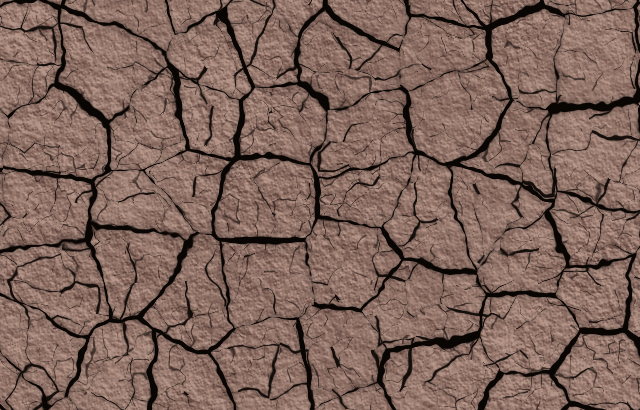
Give the GLSL for this texture, as a Shadertoy shader.

```glsl
// Sun-baked brown mud, split into plates by dark cracks and fine hairline fissures.
#define PLATE_SCALE 5.3     // plates per canvas height
#define FISSURE_SCALE 11.5  // secondary cracks per canvas height
#define HAIR_SCALE 25.0     // hairlines per canvas height
#define CRACK_WIDTH 0.0078  // half width of the widest crack
#define EDGE_SOFTNESS 0.0017
#define RELIEF 9.0          // strength of the lit grain
#define SOIL vec3(0.588, 0.467, 0.424)
#define SOIL_RANGE vec3(0.085, 0.081, 0.076)
#define CRACK_COLOR vec3(0.035, 0.018, 0.010)
#define LIGHT_STEP vec2(0.0020, 0.0035)

vec2 hash2(vec2 c) {
    vec3 k = fract(c.xyx * vec3(0.1031, 0.1030, 0.0973));
    k += dot(k, k.yzx + 33.33);
    return fract((k.xx + k.yz) * k.zy);
}

// Two independent channels of smooth value noise
vec2 noise2(vec2 p) {
    vec2 i = floor(p), f = fract(p);
    f = f * f * (3.0 - 2.0 * f);
    return mix(mix(hash2(i), hash2(i + vec2(1, 0)), f.x),
               mix(hash2(i + vec2(0, 1)), hash2(i + vec2(1, 1)), f.x), f.y);
}

// Height of the crumbly surface, from clods down to grit
float grainHeight(vec2 p) {
    float height = 0.0, amplitude = 0.5;
    p *= 22.0;
    for (int i = 0; i < 4; i++) {
        height += amplitude * noise2(p).x;
        p = mat2(0.8, 0.6, -0.6, 0.8) * p * 2.17 + 13.7;
        amplitude *= 0.75;
    }
    return height;
}

// Bends straight cell borders into wandering, jagged lines
vec2 warp(vec2 p) {
    return p + 0.050 * (noise2(p * 6.0) - 0.5)
             + 0.018 * (noise2(p * 21.0 + 5.0) - 0.5)
             + 0.007 * (noise2(p * 64.0 + 9.0) - 0.5);
}

// Signed distance to Voronoi borders; each border has its own half width,
// and a negative half width closes it
float cracks(vec2 p, float scale, float thin, float wide) {
    vec2 q = p * scale, cell = floor(q), f = fract(q);
    vec2 nearCell = vec2(0), nearPoint = vec2(0);
    float best = 1e3;
    for (int y = -1; y <= 1; y++)
    for (int x = -1; x <= 1; x++) {
        vec2 g = vec2(x, y);
        vec2 r = g + 0.1 + 0.8 * hash2(cell + g) - f;
        if (dot(r, r) < best) {
            best = dot(r, r);
            nearCell = g;
            nearPoint = r;
        }
    }
    float dist = 1e3;
    for (int y = -2; y <= 2; y++)
    for (int x = -2; x <= 2; x++) {
        vec2 g = nearCell + vec2(x, y);
        vec2 r = g + 0.1 + 0.8 * hash2(cell + g) - f;
        vec2 across = r - nearPoint;
        if (dot(across, across) > 1e-5) {
            float border = dot(0.5 * (nearPoint + r), normalize(across));
            float pick = hash2(2.0 * cell + g + nearCell + 71.0).x;
            dist = min(dist, border / scale - mix(thin, wide, pick));
        }
    }
    return dist;
}

float coverage(float dist) {
    float soft = max(EDGE_SOFTNESS, 0.6 / iResolution.y);
    return 1.0 - smoothstep(-soft, soft, dist);
}

void mainImage(out vec4 fragColor, in vec2 fragCoord) {
    vec2 p = fragCoord / iResolution.y + 3.0;
    vec2 bent = warp(p);

    // Three generations of cracks, swelling and tapering along their length
    vec2 swell = noise2(p * 10.0 + 31.0) - 0.5;
    float ragged = 0.0035 * (noise2(p * 75.0).x - 0.5);
    float plates = cracks(bent, PLATE_SCALE, 0.0, CRACK_WIDTH) + 0.004 * swell.x + ragged;
    float fissures = cracks(bent + 7.3, FISSURE_SCALE, -0.0045, 0.0030)
                   + 0.004 * swell.y + 0.5 * ragged;
    float hairs = cracks(warp(bent + 2.9), HAIR_SCALE, -0.0035, 0.0016)
                + 0.003 * swell.x + 0.4 * ragged;

    // Lit grain, broad tone patches and dusty clods
    float height = grainHeight(p);
    vec2 patches = noise2(p * 4.5 + 17.0);
    float lit = height - grainHeight(p + LIGHT_STEP);
    float tone = RELIEF * lit * mix(0.7, 1.3, patches.x)
               + 1.1 * (height - 0.68) + 0.7 * (patches.y - 0.5);
    vec3 color = SOIL + SOIL_RANGE * clamp(tone, -2.2, 1.5);

    // Worn, shaded rims beside the cracks
    color *= 1.0 - 0.22 * exp(-max(plates, 0.0) / 0.005);
    color *= 1.0 - 0.16 * exp(-max(fissures, 0.0) / 0.003);

    // Dark gaps, shallower for the finer generations
    float gap = max(coverage(plates), 0.9 * coverage(fissures));
    gap = max(gap, 0.6 * coverage(hairs));
    fragColor = vec4(mix(color, CRACK_COLOR, gap), 1.0);
}
```
